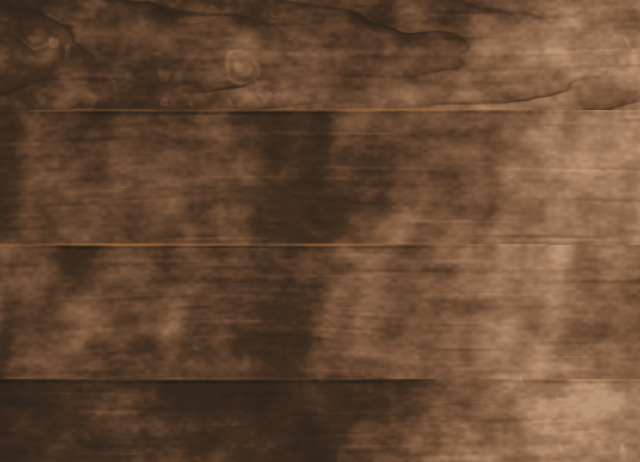
Write a WebGL 1 fragment shader that draws this texture.

```glsl
precision highp float;
uniform vec2 u_resolution;

float hash(vec2 p) {
  vec3 q = fract(vec3(p.xyx) * 0.1031);
  q += dot(q, q.yzx + 33.33);
  return fract((q.x + q.y) * q.z);
}

float noise(vec2 p) {
  vec2 i = floor(p), f = fract(p);
  f = f * f * (3.0 - 2.0 * f);
  return mix(mix(hash(i), hash(i + vec2(1, 0)), f.x),
             mix(hash(i + vec2(0, 1)), hash(i + vec2(1, 1)), f.x), f.y);
}

float fbm(vec2 p) {
  float sum = 0.0, amp = 0.53;
  for (int i = 0; i < 4; i++) {
    sum += amp * noise(p);
    p = mat2(1.6, 1.2, -1.2, 1.6) * p + 7.3;
    amp *= 0.5;
  }
  return sum;
}

float bell(float x, float width) {
  return exp(-x * x / (width * width));
}

// Broad light: dim left, dark middle band, bright right
float lighting(vec2 uv, float plank) {
  float t = 0.33 + 0.53 * smoothstep(0.42, 1.0, uv.x);
  t -= 0.24 * bell(uv.x - 0.45, 0.11) * step(plank, 1.5);
  t -= 0.2 * (1.0 - smoothstep(0.0, 0.14, uv.x));
  t -= 0.18 * (1.0 - smoothstep(0.35, 0.7, uv.x)) * step(plank, -0.5);
  t -= 0.2 * smoothstep(0.88, 1.0, uv.y);
  return t;
}

// Fine fibres along the boards, gently bent, with sparse bright and dark threads
float fibres(vec2 p, float plank) {
  float y = p.y + 0.03 * noise(vec2(p.x * 2.0, p.y * 4.0 + plank * 9.0));
  float fine = noise(vec2(p.x * 10.0, y * 95.0)) - 0.5;
  float wide = noise(vec2(p.x * 3.5 + 5.0, y * 50.0)) - 0.5;
  float pores = noise(vec2(p.x * 75.0, y * 115.0)) - 0.5;
  float bright = smoothstep(0.7, 1.0, noise(vec2(p.x * 4.0 + 31.0, y * 80.0)));
  float dark = smoothstep(0.7, 1.0, noise(vec2(p.x * 5.0 + 77.0, y * 75.0)));
  return 0.12 * fine + 0.07 * wide + 0.15 * pores + 0.13 * (bright - dark);
}

// Upright flame figure: leaning streaks in two widths
float flames(vec2 p, float plank) {
  float x = p.x - 0.2 * p.y + 0.05 * noise(p * vec2(4.0, 7.0) + plank * 5.0);
  float broad = noise(vec2(x * 11.0, p.y * 2.0 + plank * 1.3)) - 0.5;
  float narrow = noise(vec2(x * 25.0 + 9.0, p.y * 4.0 + plank * 2.1)) - 0.5;
  return 0.36 * broad + 0.34 * narrow;
}

// Nested tongues of dark growth rings, fading in and out
float growthRings(vec2 p) {
  float dy = p.y - 0.885;
  float s = p.x + 26.0 * dy * dy + 0.55 * fbm(vec2(p.x * 3.5, p.y * 8.0));
  float c = fract(s * 2.7);
  float dist = (c - 0.5) / 2.7 / sqrt(1.3 + 2400.0 * dy * dy);
  float strength = smoothstep(0.3, 0.85, noise(p * vec2(6.0, 11.0) + 4.0));
  float shade = smoothstep(0.1, 0.5, c) * (1.0 - smoothstep(0.5, 0.58, c));
  return strength * 0.24 * bell(dist, 0.005) + (0.05 + 0.17 * strength) * shade;
}

// Pale rings, drips and specks
float stains(vec2 p) {
  vec2 ragged = p + 0.04 * (vec2(fbm(p * 24.0), fbm(p * 24.0 + 40.0)) - 0.5);
  float wear = smoothstep(0.3, 0.6, noise(p * 32.0));
  float sum = 0.0;
  for (int i = 0; i < 16; i++) {
    float k = float(i);
    vec2 r = vec2(hash(vec2(k, 3.0)), hash(vec2(k, 17.0)));
    vec2 d = ragged - vec2(0.03 + 0.9 * r.x * r.x, 0.7 + 0.24 * r.y);
    float size = 0.008 + 0.016 * hash(vec2(k, 29.0));
    float blob = length(d * vec2(1.0, 0.45 + r.x));
    sum += 0.22 * (0.4 + 0.6 * wear) * (1.0 - smoothstep(size * 0.6, size * 1.2, blob));
    if (i < 3) sum += 0.2 * wear * bell(length(d) - 0.036, 0.005);
    vec2 speck = ragged - vec2(1.38 * r.y, hash(vec2(k, 51.0)));
    speck.x += 0.5 * speck.y;
    sum += 0.16 * (1.0 - smoothstep(0.001, 0.008, length(speck * vec2(1.0, 0.3 + r.x))));
  }
  return min(sum, 0.3);
}

vec3 woodColour(float t) {
  return vec3(0.20, 0.15, 0.11) + t * vec3(0.46, 0.25, 0.12) + t * t * vec3(0.0, 0.11, 0.16);
}

void main() {
  vec2 uv = gl_FragCoord.xy / u_resolution;
  vec2 p = gl_FragCoord.xy / u_resolution.y;

  // Four boards and the distance to the closest joint
  float row = (p.y + 0.006 * (noise(vec2(p.x * 3.0, 2.0)) - 0.5) - 0.182) / 0.291;
  float plank = floor(row);
  float joint = floor(row + 0.5);
  float gap = (row - joint) * 0.291;
  float middle = step(-0.5, plank) * step(plank, 1.5);

  // Flames in the middle boards, clouds and mottling everywhere
  float clouds = fbm(p * vec2(5.5, 6.5) + plank * 13.0) - 0.5;
  float mottle = fbm(p * vec2(19.0, 24.0) + 60.0) - 0.5;
  float tone = lighting(uv, plank) + fibres(p, plank);
  tone += mix(0.3, 1.0, middle) * flames(p, plank);
  tone += mix(0.8, 0.5, middle) * clouds + mix(0.65, 0.5, middle) * mottle;
  tone -= growthRings(p) * step(1.5, plank);
  tone += stains(p);

  // Deep shadows and highlights level off softly
  float shadow = max(0.18 - tone, 0.0);
  tone += 0.75 * shadow * shadow / (shadow + 0.15);

  // Faint dark joints with a thin, broken amber edge
  float broken = noise(vec2(p.x * 5.0, joint * 7.0 + 0.5));
  tone -= 0.16 * smoothstep(0.2, 0.8, broken) * bell(gap + 0.006, 0.004);
  vec3 colour = woodColour(clamp(tone, -0.15, 1.15));
  float lit = 0.3 * smoothstep(0.4, 0.8, broken);
  lit += 0.5 * step(0.5, joint) * step(joint, 1.5) * (1.0 - smoothstep(0.4, 0.75, uv.x));
  lit += 0.5 * step(1.5, joint) * bell(uv.x - 0.62, 0.1);
  lit *= smoothstep(-0.3, 0.8, noise(vec2(p.x * 16.0, joint * 3.0))) * bell(gap, 0.003);
  colour = mix(colour, vec3(0.66, 0.43, 0.23), lit);

  gl_FragColor = vec4(colour, 1.0);
}
```
